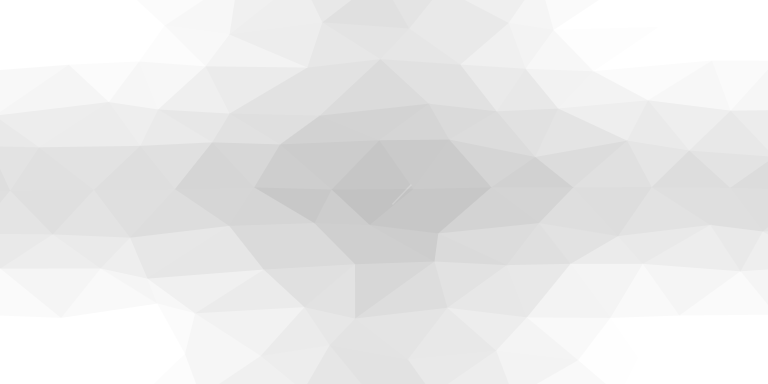
Write a Shadertoy shader that draws this background.

```glsl
const vec2 LATTICE_ORIGIN = vec2(0.865, 0.508);
const vec2 LATTICE_STEP = vec2(0.208, 0.106);
const vec2 BAND_CENTER = vec2(1.0, 0.505);
const vec2 BAND_REACH = vec2(0.61, 0.335);
const vec2 BAND_DEPTH = vec2(0.122, 0.145);
const float JITTER = 0.44;
const float FACET_CONTRAST = 0.16;

vec2 hash22(vec2 p) {
    vec3 q = fract(p.xyx * vec3(0.1031, 0.1030, 0.0973));
    q += dot(q, q.yzx + 33.33);
    return fract((q.xx + q.yz) * q.zy);
}

// Slanted lattice coordinates to canvas units, and back
vec2 toCanvas(vec2 s) {
    return LATTICE_ORIGIN + LATTICE_STEP * vec2(s.x + 0.5 * s.y, s.y);
}

vec2 toLattice(vec2 p) {
    vec2 q = (p - LATTICE_ORIGIN) / LATTICE_STEP;
    return vec2(q.x - 0.5 * q.y, q.y);
}

// Mesh corner; the middle row stays nearly straight
vec2 meshVertex(vec2 id) {
    float amount = JITTER * mix(0.2, 1.0, min(abs(id.y), 1.0));
    return toCanvas(id + amount * (hash22(id + 71.0) - 0.5));
}

// Two soft crossing bands, darkest where they meet
float bandTone(vec2 p, float variation) {
    vec2 fade = max(1.0 - abs(p - BAND_CENTER) / BAND_REACH, 0.0);
    vec2 dark = BAND_DEPTH * fade * (1.0 + FACET_CONTRAST * variation);
    return (1.0 - dark.x) * (1.0 - dark.y);
}

float edgeDistance(vec2 p, vec2 a, vec2 b) {
    vec2 e = b - a, d = p - a;
    return (e.x * d.y - e.y * d.x) / length(e);
}

// Flat facet: x is its weighted tone, y its coverage
vec2 facet(vec2 p, vec2 a, vec2 b, vec2 c, float variation, float pixel) {
    float inside = min(edgeDistance(p, a, b),
                   min(edgeDistance(p, b, c), edgeDistance(p, c, a)));
    float coverage = clamp(inside / pixel + 0.5, 0.0, 1.0);
    return vec2(bandTone((a + b + c) / 3.0, variation), 1.0) * coverage;
}

float segmentDistance(vec2 p, vec2 a, vec2 b) {
    vec2 d = p - a, e = b - a;
    return length(d - e * clamp(dot(d, e) / dot(e, e), 0.0, 1.0));
}

void mainImage(out vec4 fragColor, in vec2 fragCoord) {
    float pixel = 1.0 / iResolution.y;
    vec2 p = fragCoord * pixel;
    vec2 cell = floor(toLattice(p));

    // Gather both facets of every nearby cell
    vec2 sum = vec2(0.0);
    for (int j = -1; j <= 1; j++) {
        for (int i = -1; i <= 1; i++) {
            vec2 id = cell + vec2(i, j);
            vec2 a = meshVertex(id);
            vec2 b = meshVertex(id + vec2(1.0, 0.0));
            vec2 c = meshVertex(id + vec2(0.0, 1.0));
            vec2 d = meshVertex(id + vec2(1.0, 1.0));
            vec2 variation = hash22(id + 19.0) - 0.5;
            sum += facet(p, a, b, c, variation.x, pixel);
            sum += facet(p, d, c, b, variation.y, pixel);
        }
    }
    float tone = sum.x / max(sum.y, 0.0001);

    // Fine pale crease beside the center
    float crease = segmentDistance(p, vec2(1.070, 0.518), vec2(1.023, 0.469));
    tone += 0.05 * (1.0 - smoothstep(0.0, 0.001 + pixel, crease));

    fragColor = vec4(vec3(tone), 1.0);
}
```
